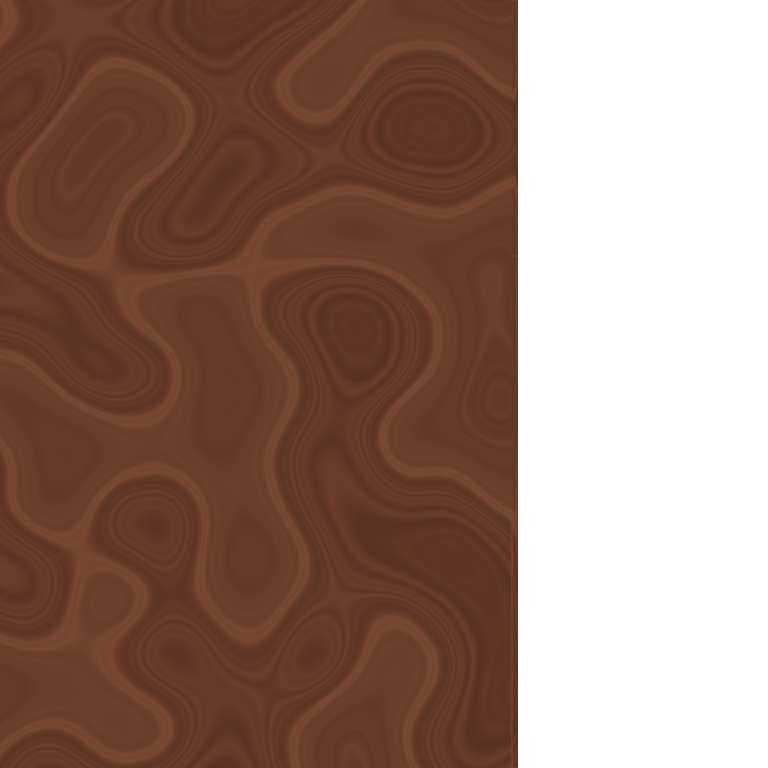
Write a Shadertoy shader that draws this texture.

```glsl
// Brown burl wood with flowing contour rings, a narrow edge strip and a blank white side.
const vec3 DARK_WOOD = vec3(0.345, 0.192, 0.128);
const vec3 LIGHT_WOOD = vec3(0.490, 0.293, 0.205);
const vec3 BLANK = vec3(1.0);
const float PANEL_EDGE = 0.6667;   // right end of the main panel
const float STRIP_EDGE = 0.6745;   // right end of the edge strip
const float STRIP_SQUEEZE = 7.0;   // horizontal compression in the strip
const float KNOT_SCALE = 5.4;      // noise cells across the canvas
const float GLOW_LEVEL = 0.07;     // height of the bright contour
const float GLOW_WIDTH = 0.035;
const float SEAM_WIDTH = 0.0012;
const float TAU = 6.2831853;

float hash(vec2 p) {
    return fract(sin(dot(p, vec2(127.1, 311.7))) * 43758.5453);
}

// Dot product of a cell corner's random direction with the offset to it
float slope(vec2 corner, vec2 offset) {
    float angle = TAU * hash(corner);
    return dot(vec2(cos(angle), sin(angle)), offset);
}

float gradientNoise(vec2 p) {
    vec2 i = floor(p), f = fract(p);
    vec2 u = f * f * f * (f * (f * 6.0 - 15.0) + 10.0);
    vec2 e = vec2(1.0, 0.0);
    float low = mix(slope(i, f), slope(i + e, f - e), u.x);
    float high = mix(slope(i + e.yx, f - e.yx), slope(i + e.xx, f - e.xx), u.x);
    return mix(low, high, u.y);
}

float lineNoise(float x, float seed) {
    float i = floor(x), f = fract(x);
    return mix(hash(vec2(i, seed)), hash(vec2(i + 1.0, seed)), f * f * (3.0 - 2.0 * f));
}

// Rings: layered one-dimensional noise along the height, faded where too fine
float ringTone(float height, float footprint) {
    float tone = 0.46;
    float frequency = 9.0, strength = 0.46;
    for (int k = 0; k < 3; k++) {
        float fade = 1.0 - smoothstep(0.4, 1.2, footprint * frequency);
        tone += strength * fade * (lineNoise(height * frequency, float(k) + 3.0) - 0.5);
        frequency *= 2.3;
        strength *= 0.72;
    }
    // One bright contour, bordered by a darker zone with thin lines
    float d = (height - GLOW_LEVEL) / GLOW_WIDTH;
    float below = (height - GLOW_LEVEL + 0.13) / 0.08;
    float zone = exp(-below * below);
    float lines = 0.5 + 0.5 * cos(TAU * height * 24.0);
    lines = mix(lines, 0.5, smoothstep(0.3, 0.8, footprint * 24.0));
    return tone + 0.30 * exp(-d * d) - zone * (0.04 + 0.20 * lines);
}

void mainImage(out vec4 fragColor, in vec2 fragCoord) {
    vec2 uv = fragCoord / iResolution.xy;
    float pixel = 1.0 / iResolution.x;
    float inStrip = step(PANEL_EDGE, uv.x);

    // Height field, squeezed sideways inside the strip
    vec2 p = uv;
    p.x += inStrip * (uv.x - PANEL_EDGE) * (STRIP_SQUEEZE - 1.0);
    float height = gradientNoise(p * KNOT_SCALE + vec2(13.0, 7.0));
    float tone = ringTone(height, fwidth(height)) - 0.12 * inStrip;
    vec3 color = mix(DARK_WOOD, LIGHT_WOOD, clamp(tone, 0.0, 1.0));

    // Faint seams along the lower part of the strip and at its thirds
    float upright = 1.0 - smoothstep(0.0, SEAM_WIDTH + pixel, abs(uv.x - PANEL_EDGE));
    upright *= 1.0 - smoothstep(0.33, 0.34, uv.y);
    float third = abs(fract(uv.y * 3.0 + 0.5) - 0.5) / 3.0;
    float level = inStrip * (1.0 - smoothstep(0.0, SEAM_WIDTH + pixel, third));
    color = mix(color, LIGHT_WOOD, 0.6 * max(upright, level));

    // Blank side
    float blank = smoothstep(-0.5 * pixel, 0.5 * pixel, uv.x - STRIP_EDGE);
    fragColor = vec4(mix(color, BLANK, blank), 1.0);
}
```
